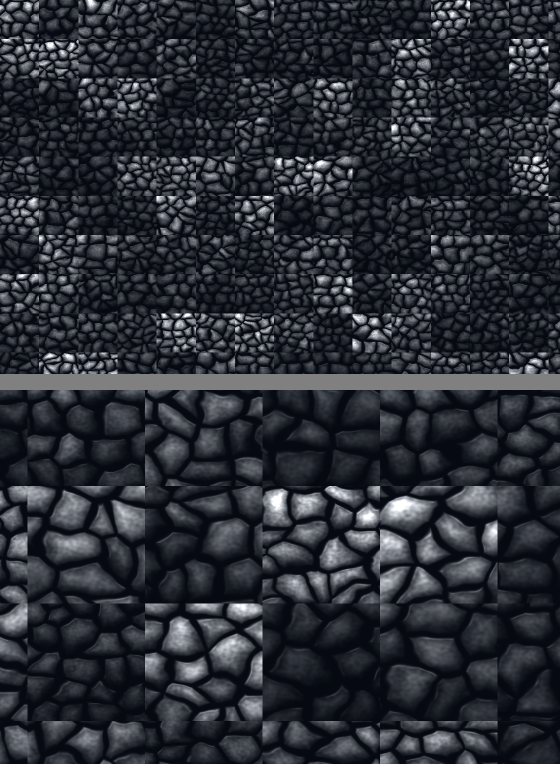
Top, the full canvas; bottom, a detail of the centre.
Give the GLSL for this texture, as a Shadertoy shader.

```glsl
// Patchwork of square tiles, each a different crop of dark, glossy, cracked crust.

const float TILES_DOWN = 9.55;             // tile rows per canvas height, from the top
const vec2  PLATES = vec2(3.1, 3.9);       // plates across and down one tile
const vec2  JITTER_MIN = vec2(0.45, 0.25); // orderly, brick-like tiles
const vec2  JITTER_MAX = vec2(0.95, 0.90); // irregular tiles
const float MAX_TURN = 0.65;               // largest tile rotation, radians
const float WARP = 0.55;                   // bend of the cracks
const float CRACK_MIN = 0.035;             // half widths, in plates
const float CRACK_MAX = 0.115;
const float CRACK_LIGHT = 0.035;
const float PLATE_LIGHT = 0.35;
const float RIM_LIGHT = 0.20;
const vec2  LIGHT_DIR = vec2(-0.35, 0.94);
const vec3  TINT = vec3(-0.013, 0.002, 0.032);
const int   AA = 2;                        // samples per pixel side

vec2 hash22(vec2 p) {
    vec3 q = fract(p.xyx * vec3(0.1031, 0.1030, 0.0973));
    q += dot(q, q.yzx + 33.33);
    return fract((q.xx + q.yz) * q.zy);
}

float cornerRamp(vec2 cell, vec2 f, vec2 corner) {
    return dot(hash22(cell + corner) * 2.0 - 1.0, f - corner);
}

// Gradient noise, roughly -0.7 to 0.7
float gradientNoise(vec2 p) {
    vec2 i = floor(p), f = fract(p);
    vec2 u = f * f * f * (f * (f * 6.0 - 15.0) + 10.0);
    return mix(mix(cornerRamp(i, f, vec2(0, 0)), cornerRamp(i, f, vec2(1, 0)), u.x),
               mix(cornerRamp(i, f, vec2(0, 1)), cornerRamp(i, f, vec2(1, 1)), u.x), u.y);
}

float fbm(vec2 p) {
    float sum = 0.0, amp = 0.6;
    for (int i = 0; i < 3; i++) {
        sum += amp * gradientNoise(p);
        p = p * 2.07 + 17.3;
        amp *= 0.55;
    }
    return sum;
}

// Plate centre, with alternate rows staggered like bricks
vec2 plateCentre(vec2 cell, vec2 jitter) {
    return cell + 0.5 + (hash22(cell) - 0.5) * jitter + vec2(0.5 * mod(cell.y, 2.0), 0.0);
}

// Finds the plate around p: offset from its centre, its id, and the
// direction to its nearest border; returns the distance to that border
float plateBorder(vec2 p, vec2 jitter, out vec2 offset, out vec2 id, out vec2 toBorder) {
    vec2 base = floor(p), centre = base;
    float nearest = 100.0;
    for (int y = -2; y <= 2; y++)
    for (int x = -2; x <= 2; x++) {
        vec2 cell = base + vec2(x, y);
        vec2 c = plateCentre(cell, jitter);
        float d = dot(p - c, p - c);
        if (d < nearest) { nearest = d; centre = c; id = cell; }
    }
    offset = p - centre;
    toBorder = vec2(0.0, 1.0);
    float border = 100.0;
    for (int y = -2; y <= 2; y++)
    for (int x = -2; x <= 2; x++) {
        vec2 c = plateCentre(id + vec2(x, y), jitter);
        vec2 across = c - centre;
        if (dot(across, across) < 0.0001) continue;
        vec2 n = normalize(across);
        float d = dot(0.5 * (c + centre) - p, n);
        if (d < border) { border = d; toBorder = n; }
    }
    return border;
}

float tileLight(vec2 uv, vec2 tile) {
    // Random crop: turn, scale, place, regularity and exposure
    vec2 place = hash22(tile + 3.7), style = hash22(tile + 41.3), mood = hash22(tile + 87.1);
    float turn = (style.x * 2.0 - 1.0) * MAX_TURN * style.y;
    mat2 spin = mat2(cos(turn), sin(turn), -sin(turn), cos(turn));
    vec2 p = spin * ((uv - 0.5) * PLATES * mix(0.8, 1.2, place.y)) + 20.0 + floor(place * 90.0) + style;
    vec2 q = p + WARP * vec2(gradientNoise(p * 0.7), gradientNoise(p * 0.7 + 31.7));
    q += 0.12 * vec2(gradientNoise(p * 2.3 + 5.1), gradientNoise(p * 2.3 + 63.9));

    vec2 offset, id, toBorder;
    float border = plateBorder(q, mix(JITTER_MIN, JITTER_MAX, style.y), offset, id, toBorder);
    float crack = mix(CRACK_MIN, CRACK_MAX, clamp(0.5 + 1.1 * gradientNoise(p * 1.3 + 9.0), 0.0, 1.0));
    vec2 light = spin * LIGHT_DIR;

    // Domed plate, lit from above, with cloudy sheen and fine grain
    float tone = mix(0.48, 1.65, mood.x * mood.x) * (1.0 + 0.55 * (uv.y - 0.5) + 0.7 * (mood.y - 0.5) * (uv.x - 0.5));
    float dome = 0.45 + 0.65 * smoothstep(crack, crack + 0.32, border);
    float slope = max(0.15, 1.0 + 0.95 * dot(offset, light));
    float sheen = max(0.25, 1.0 + 0.9 * fbm(p * 1.5 + 70.0) + 0.35 * gradientNoise(p * 9.0));
    float plate = PLATE_LIGHT * tone * dome * slope * sheen * mix(0.75, 1.25, hash22(id + 11.0).x);

    // Broken bright lip on edges facing the light
    float lip = smoothstep(0.0, 0.035, border - crack) * (1.0 - smoothstep(0.035, 0.09, border - crack));
    lip *= smoothstep(0.1, 0.9, dot(toBorder, light)) * smoothstep(-0.25, 0.35, gradientNoise(p * 2.6));
    plate += RIM_LIGHT * (0.5 + 0.5 * tone) * lip;

    return mix(CRACK_LIGHT, plate, smoothstep(crack - 0.03, crack + 0.05, border));
}

void mainImage(out vec4 fragColor, in vec2 fragCoord) {
    float total = 0.0;
    for (int k = 0; k < AA * AA; k++) {
        vec2 jog = (vec2(k % AA, k / AA) + 0.5) / float(AA) - 0.5;
        vec2 p = (fragCoord + jog - vec2(0.0, iResolution.y)) / iResolution.y * TILES_DOWN;
        total += tileLight(fract(p), floor(p) + vec2(0.0, 20.0));
    }
    fragColor = vec4(clamp(total / float(AA * AA) + TINT, 0.0, 1.0), 1.0);
}
```
